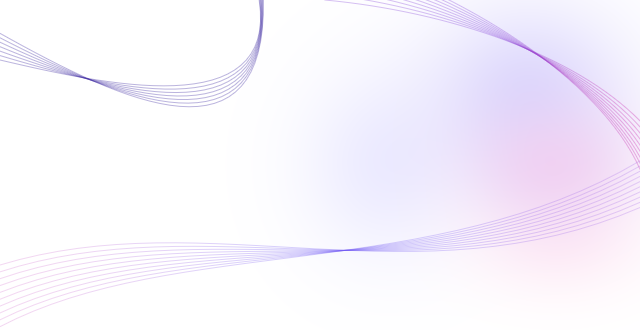
Give the GLSL for this background, as a Shadertoy shader.

```glsl
const vec2 CANVAS = vec2(768.0, 396.0);
const int SEGMENTS = 32;

struct Curve { vec2 a, b, c, d; };

vec2 curvePoint(Curve k, float t) {
    float s = 1.0 - t;
    return s * s * s * k.a + 3.0 * s * s * t * k.b + 3.0 * s * t * t * k.c + t * t * t * k.d;
}

Curve blendCurves(Curve k, Curve m, float t) {
    return Curve(mix(k.a, m.a, t), mix(k.b, m.b, t), mix(k.c, m.c, t), mix(k.d, m.d, t));
}

float segmentDistance(vec2 p, vec2 a, vec2 b) {
    vec2 pa = p - a, ba = b - a;
    return length(pa - ba * clamp(dot(pa, ba) / dot(ba, ba), 0.0, 1.0));
}

float curveDistance(vec2 p, Curve k) {
    float nearest = 1e5;
    vec2 start = k.a;
    for (int i = 1; i <= SEGMENTS; i++) {
        vec2 end = curvePoint(k, float(i) / float(SEGMENTS));
        nearest = min(nearest, segmentDistance(p, start, end));
        start = end;
    }
    return nearest;
}

// Box-filtered coverage keeps hairlines even at any resolution
float strokeCoverage(float dist, float width, float pixel) {
    float soft = max(pixel, width);
    return min(width / soft, 1.0) * clamp(1.0 - dist / soft, 0.0, 1.0);
}

// Combined opacity of evenly spaced curves between two edge curves
float bundle(vec2 p, Curve first, Curve last, int count, float width, float opacity, float pixel) {
    float clear = 1.0;
    for (int i = 0; i < count; i++) {
        Curve k = blendCurves(first, last, float(i) / float(count - 1));
        clear *= 1.0 - opacity * strokeCoverage(curveDistance(p, k), width, pixel);
    }
    return 1.0 - clear;
}

vec3 addGlow(vec3 base, vec2 p, vec2 center, vec2 radius, vec3 tint, float strength) {
    vec2 q = (p - center) / radius;
    return mix(base, tint, strength * exp(-dot(q, q)));
}

vec3 threeStops(vec3 left, vec3 middle, vec3 right, float x) {
    return mix(mix(left, middle, smoothstep(0.0, 0.5, x)), right, smoothstep(0.55, 1.0, x));
}

void mainImage(out vec4 fragColor, in vec2 fragCoord) {
    vec2 uv = fragCoord / iResolution.xy;
    vec2 p = uv * CANVAS;
    float pixel = CANVAS.y / iResolution.y;

    // Soft glows on white
    vec3 color = vec3(1.0);
    color = addGlow(color, p, vec2(462.0, 198.0), vec2(100.0, 112.0), vec3(0.915, 0.91, 1.0), 0.85);
    color = addGlow(color, p, vec2(670.0, 108.0), vec2(105.0, 68.0), vec3(1.0, 0.92, 0.96), 0.85);
    color = addGlow(color, p, vec2(635.0, 278.0), vec2(120.0, 110.0), vec3(0.85, 0.83, 0.99), 0.92);
    color = addGlow(color, p, vec2(665.0, 196.0), vec2(98.0, 74.0), vec3(0.945, 0.80, 0.94), 0.8);

    // Indigo loop at the upper left
    Curve loopOuter = Curve(vec2(0, 356), vec2(150, 272), vec2(320, 193), vec2(316, 396));
    Curve loopInner = Curve(vec2(0, 324), vec2(120, 296), vec2(334, 246), vec2(311, 396));
    vec3 indigo = vec3(0.22, 0.14, 0.62);
    color = mix(color, indigo, bundle(p, loopOuter, loopInner, 7, 0.55, 0.75, pixel));

    // Purple to magenta arc at the upper right
    Curve arcFlat = Curve(vec2(390, 396), vec2(540, 382), vec2(690, 330), vec2(768, 251));
    Curve arcSteep = Curve(vec2(390, 456), vec2(560, 404), vec2(720, 301), vec2(768, 193));
    vec3 arcColor = mix(vec3(0.53, 0.28, 0.85), vec3(0.78, 0.16, 0.68), smoothstep(0.75, 1.0, uv.x));
    color = mix(color, arcColor, bundle(p, arcFlat, arcSteep, 9, 0.55, 0.75, pixel));

    // Long twisted ribbon along the bottom
    Curve ribbonHigh = Curve(vec2(0, 78), vec2(250, 154), vec2(500, 31), vec2(768, 147));
    Curve ribbonLow = Curve(vec2(0, 4), vec2(210, 114), vec2(520, 56), vec2(768, 203));
    vec3 ribbonColor = threeStops(vec3(0.82, 0.42, 0.80), vec3(0.42, 0.32, 0.95), vec3(0.62, 0.38, 0.90), uv.x);
    color = mix(color, ribbonColor, bundle(p, ribbonHigh, ribbonLow, 10, 0.5, 0.65, pixel));

    fragColor = vec4(color, 1.0);
}
```
